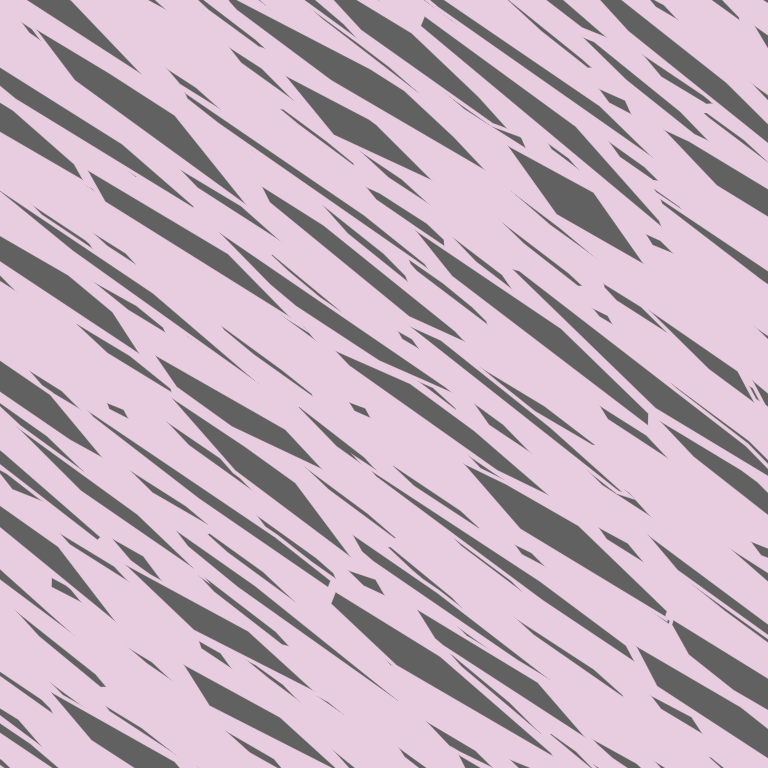
A three.js fragment shader for this pattern:

```glsl
#define SLOPE 0.66
#define TILT 0.07
#define JITTER 0.88
#define GAP 0.006
#define SOFT 0.001
#define LONG_CELL vec2(0.40, 0.062)
#define LONG_MIN vec2(0.22, 0.012)
#define LONG_MAX vec2(0.64, 0.053)
#define SHORT_CELL vec2(0.17, 0.060)
#define SHORT_MIN vec2(0.03, 0.004)
#define SHORT_MAX vec2(0.20, 0.015)

varying vec2 vUv;

const vec3 PINK = vec3(0.91, 0.80, 0.88);
const vec3 GREY = vec3(0.38);

vec2 hash2(vec2 p) {
  vec2 q = vec2(dot(p, vec2(127.1, 311.7)), dot(p, vec2(269.5, 183.3)));
  return fract(sin(q) * 43758.545);
}

mat2 rotation(float a) {
  return mat2(cos(a), sin(a), -sin(a), cos(a));
}

// Signed distance to the line a-b, positive on its left side
float sideOf(vec2 p, vec2 a, vec2 b) {
  vec2 d = normalize(b - a);
  return d.x * (p.y - a.y) - d.y * (p.x - a.x);
}

// Four-cornered splinter: late corner on top, early corner below
float splinter(vec2 p, vec2 size, vec2 bend, float share) {
  vec2 head = vec2(-0.5 * size.x, 0.0);
  vec2 tail = -head;
  vec2 top = vec2(mix(-0.05, 0.30, bend.x) * size.x, size.y * share);
  vec2 low = vec2(mix(-0.37, -0.02, bend.y) * size.x, size.y * (share - 1.0));
  float upper = max(sideOf(p, head, top), sideOf(p, top, tail));
  float lower = max(sideOf(p, tail, low), sideOf(p, low, head));
  return max(upper, lower);
}

// One splinter per stretched Voronoi cell, kept clear of the cell border
float splinterLayer(vec2 p, vec2 cell, vec2 minSize, vec2 maxSize, float seed) {
  vec2 q = p / cell + seed;
  vec2 base = floor(q);
  vec2 nearId = base;
  vec2 nearSite = vec2(0.0);
  float nearest = 100.0;
  for (int j = -1; j <= 1; j++) {
    for (int i = -1; i <= 1; i++) {
      vec2 id = base + vec2(float(i), float(j));
      vec2 site = id + 0.5 + JITTER * (hash2(id + seed) - 0.5) - q;
      float d = dot(site, site);
      if (d < nearest) {
        nearest = d;
        nearId = id;
        nearSite = site;
      }
    }
  }

  // Distance to the border, measured in canvas units
  float border = 1.0;
  for (int j = -2; j <= 2; j++) {
    for (int i = -2; i <= 2; i++) {
      vec2 id = base + vec2(float(i), float(j));
      vec2 site = id + 0.5 + JITTER * (hash2(id + seed) - 0.5) - q;
      vec2 across = site - nearSite;
      if (dot(across, across) > 0.0001) {
        float d = dot(0.5 * (site + nearSite), across) / length(across / cell);
        border = min(border, d);
      }
    }
  }

  // Random size, corners and lean of this splinter
  vec2 sizeRnd = hash2(nearId + seed + 17.3);
  vec2 bend = hash2(nearId + seed + 41.9);
  vec2 lean = hash2(nearId + seed + 73.1);
  vec2 local = rotation(TILT * (2.0 * lean.x - 1.0)) * (-nearSite * cell);
  vec2 size = mix(minSize, maxSize, sizeRnd);
  float shape = splinter(local, size, bend, mix(0.3, 0.7, lean.y));
  return max(shape, GAP - border);
}

void main() {
  // x runs along the splinters, down to the right
  vec2 p = rotation(SLOPE) * (vUv - 0.5);

  float longOnes = splinterLayer(p, LONG_CELL, LONG_MIN, LONG_MAX, 5.0);
  float shortOnes = splinterLayer(p, SHORT_CELL, SHORT_MIN, SHORT_MAX, 23.4);

  // Short splinters only fill the space between the long ones
  shortOnes = max(shortOnes, 0.8 * GAP - longOnes);

  float ink = 1.0 - smoothstep(-SOFT, SOFT, min(longOnes, shortOnes));
  gl_FragColor = vec4(mix(PINK, GREY, ink), 1.0);
}
```
